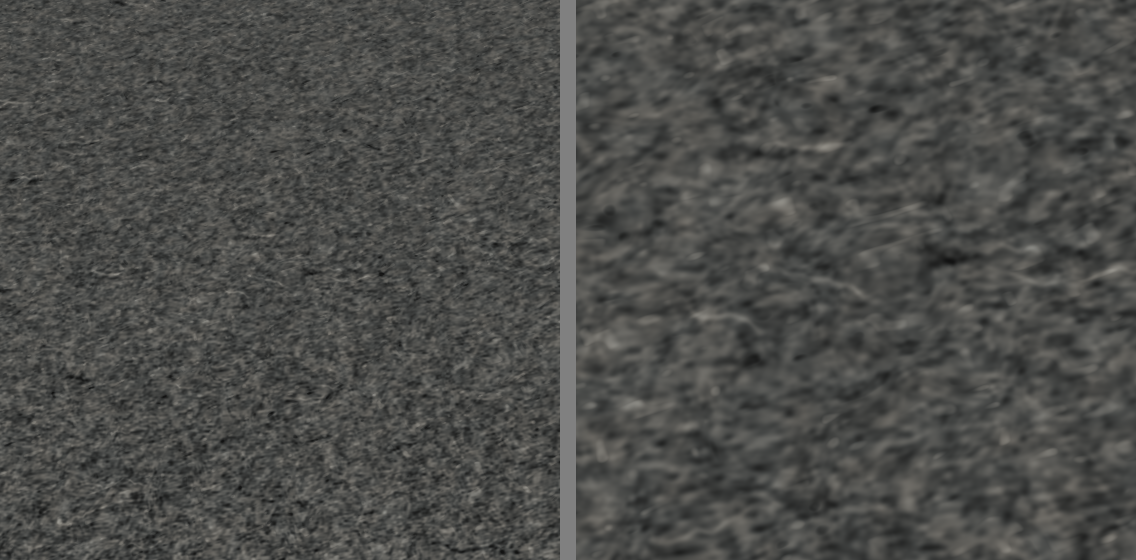
Left: the whole. Right: its middle third, enlarged.
A three.js fragment shader for this texture:

```glsl
varying vec2 vUv;

#define HORIZON 2.5
#define FORESHORTEN 2.75
#define GRAIN 92.0
#define STREAKS vec2(115.0, 245.0)
#define BASE_TONE 0.291
#define CONTRAST 1.0
#define RIDGES 36
#define RIDGE_WIDTH 0.0021
#define DARK_TINT vec3(0.985, 1.012, 0.995)
#define LIGHT_TINT vec3(1.012, 1.0, 0.955)

float hash(vec2 p) {
  vec3 q = fract(p.xyx * 0.1031);
  q += dot(q, q.yzx + 33.33);
  return fract((q.x + q.y) * q.z);
}

// Smooth value noise from -1 to 1
float noise(vec2 p) {
  vec2 cell = floor(p);
  vec2 f = fract(p);
  f = f * f * (3.0 - 2.0 * f);
  float low = mix(hash(cell), hash(cell + vec2(1.0, 0.0)), f.x);
  float high = mix(hash(cell + vec2(0.0, 1.0)), hash(cell + 1.0), f.x);
  return mix(low, high, f.y) * 2.0 - 1.0;
}

vec2 rotate(vec2 p, float angle) {
  float c = cos(angle);
  float s = sin(angle);
  return vec2(c * p.x + s * p.y, c * p.y - s * p.x);
}

float depthScale(float y) {
  return (HORIZON - y) / HORIZON;
}

// Broken, wavering crests, each with a patchy shadow under it
float ridges(vec2 p) {
  float shade = 0.0;
  for (int i = 0; i < RIDGES; i++) {
    float id = float(i);
    vec2 centre = vec2(hash(vec2(id, 1.7)), hash(vec2(id, 5.3)));
    float size = depthScale(centre.y);
    float reach = mix(0.025, 0.11, hash(vec2(id, 9.1))) * size;
    float angle = (hash(vec2(id, 13.9)) - 0.42) * 0.5;
    vec2 d = rotate(p - centre, angle);
    if (abs(d.x) > reach || abs(d.y) > 0.04) continue;

    float row = id * 7.0 + 50.0;
    d.y += 0.009 * size * noise(vec2(d.x * 32.0 + 40.0, row));
    d.y += 0.003 * size * noise(vec2(d.x * 110.0 + 80.0, row));
    float fade = 1.0 - smoothstep(0.3, 1.0, abs(d.x) / reach);
    float patches = noise(vec2(d.x * 45.0 + 60.0, row + 3.5));
    float width = RIDGE_WIDTH * (0.6 + 0.6 * size);
    float crest = exp(-pow(d.y / width, 2.0));
    float under = exp(-pow((d.y + 2.3 * width) / (1.5 * width), 2.0));
    shade += fade * crest * 0.12 * smoothstep(-0.6, 0.3, patches);
    shade -= fade * under * 0.15 * smoothstep(-0.1, 0.6, -patches);
  }
  return shade;
}

void main() {
  // Ground plane in perspective, its grain rising towards the right
  vec2 p = vUv;
  vec2 slanted = vec2(p.x, p.y - 0.05 * p.x - 0.08 * p.x * p.x);
  float scale = depthScale(slanted.y);
  vec2 ground = vec2((p.x - 0.5) / scale + 4.0, FORESHORTEN / scale);
  ground += 0.006 * vec2(noise(ground * 23.0), noise(ground * 23.0 + 71.0));

  // Grains of several sizes
  float grain = noise(rotate(ground, 0.25) * GRAIN + 300.0);
  float fine = noise(rotate(ground, -0.4) * GRAIN * 1.9 + 900.0);
  float streak = noise(slanted * STREAKS + 60.0);
  float clump = noise(rotate(ground, 0.12) * vec2(34.0, 46.0) + 200.0);
  float broad = noise(ground * 7.0);
  float detail = 0.074 * grain + 0.075 * fine * (1.0 - 0.55 * p.y);
  detail += 0.068 * streak + 0.03 * clump + 0.012 * broad;

  // Lit and shaded sides of small bumps
  vec2 bump = rotate(ground, 0.18) * vec2(36.0, 58.0) + 500.0;
  float height = noise(bump);
  float relief = height - noise(bump + vec2(-0.12, 0.4));
  detail += 0.05 * relief * smoothstep(-0.2, 0.7, height);

  // Sparse pale flecks and dark pits
  float speck = noise(rotate(ground, 0.3) * vec2(66.0, 84.0) + 700.0);
  float fleck = smoothstep(0.55, 0.95, speck);
  float pit = smoothstep(0.6, 0.95, -speck) * smoothstep(-0.1, 0.6, -clump);
  detail += 0.1 * fleck - 0.1 * pit;

  detail *= CONTRAST * mix(1.12, 0.8, p.y);
  float tone = clamp(BASE_TONE + detail + ridges(p), 0.07, 0.62);

  // Cool shadows, warm highlights and faint mineral hues
  float warmth = smoothstep(0.18, 0.42, tone) + 0.35 * noise(ground * 48.0 + 150.0);
  vec3 tint = mix(DARK_TINT, LIGHT_TINT, clamp(warmth, 0.0, 1.3));
  gl_FragColor = vec4(tone * tint, 1.0);
}
```
